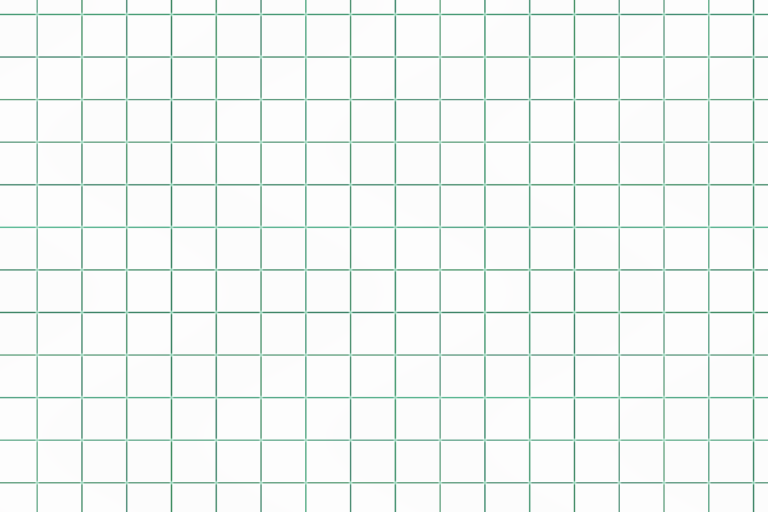
Write a Shadertoy shader that draws this pattern.

```glsl
// Thin green ruled grid on near-white paper, 17 lines across and 12 down.
// Each line has its own width and green tint, drifting along its length by
// layered sines; the ink pales where two lines cross.

float hash(float n) {
    return fract(sin(n * 12.9898 + 4.1) * 437.585);
}

// Share of a filter of size s, centred at distance d, that a line of width w fills
float coverage(float d, float w, float s) {
    return max(min(d + 0.5 * s, 0.5 * w) - max(d - 0.5 * s, -0.5 * w), 0.0) / s;
}

// Green of one line, varied per line and slowly along it
vec3 lineInk(float seed, float along) {
    float drift = 0.5 + 0.3 * sin(along * 5.0 + seed * 2.3) + 0.2 * sin(along * 13.0 - seed * 4.1);
    vec3 ink = mix(vec3(0.22, 0.49, 0.40), vec3(0.25, 0.56, 0.38), drift);
    float mint = smoothstep(0.6, 1.0, hash(seed));
    return mix(ink, vec3(0.27, 0.70, 0.54), mint * (0.5 + 0.5 * drift));
}

void mainImage(out vec4 fragColor, in vec2 fragCoord) {
    vec2 uv = fragCoord / iResolution.xy;
    vec2 aspect = vec2(iResolution.x / iResolution.y, 1.0);
    float filterSize = 1.3 / iResolution.y;

    // Nearest line on each axis, with distances in canvas heights
    vec2 pitch = vec2(0.0583, 0.08315);
    vec2 grid = (uv - vec2(0.0484, 0.0571)) / pitch;
    vec2 id = floor(grid + 0.5);
    vec2 dist = abs(grid - id) * pitch * aspect;

    // Separate seeds for the vertical and horizontal lines
    vec2 seed = id + vec2(3.0, 41.0);
    float widthX = 0.0024 * (0.85 + 0.35 * hash(seed.x + 7.0));
    float widthY = 0.0024 * (0.85 + 0.25 * hash(seed.y + 7.0));
    float coverX = coverage(dist.x, widthX, filterSize);
    float coverY = coverage(dist.y, widthY, filterSize);

    // Paper with a barely visible cool unevenness
    vec3 color = vec3(0.99) + 0.003 * sin(uv.x * 17.0 + 2.0 * sin(uv.y * 11.0)) * vec3(1.0, 0.3, 0.5);

    // Ink, fading to pale mint at the crossings
    float crossing = 1.0 - smoothstep(0.001, 0.0055, max(dist.x, dist.y));
    vec3 pale = vec3(0.60, 0.85, 0.74);
    color = mix(color, mix(lineInk(seed.x, uv.y), pale, crossing), coverX);
    color = mix(color, mix(lineInk(seed.y, uv.x), pale, crossing), coverY);

    fragColor = vec4(color, 1.0);
}
```
